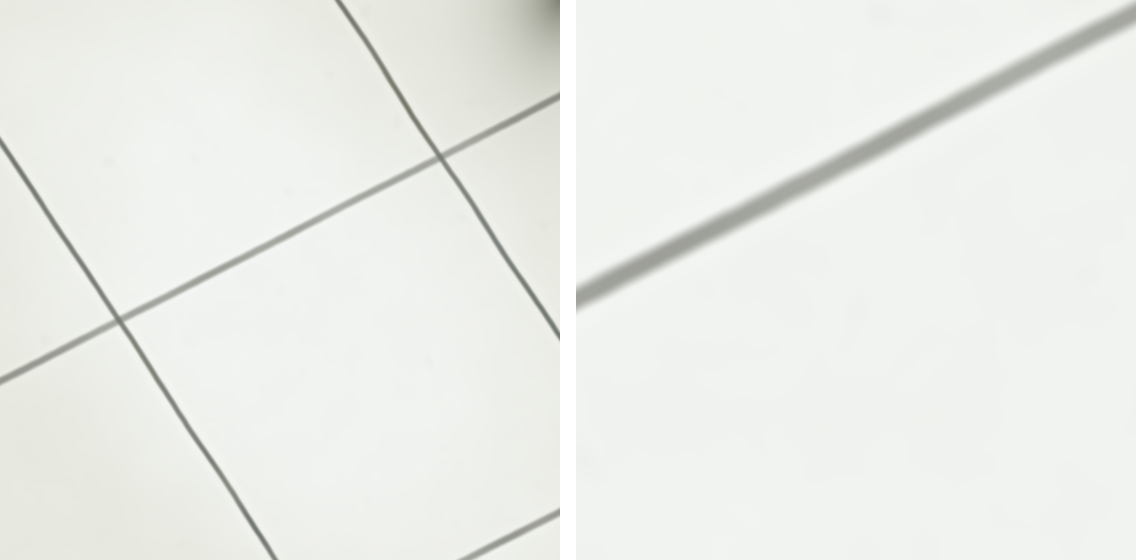
Left, the full canvas; right, a detail of the centre.
Write a WebGL 1 fragment shader that draws this texture.

```glsl
precision highp float;
// Large pale floor tiles seen at a slant, parted by thin soft grey joints.
// A skewed lattice gives each point its tile and joint distances; gradient
// noise bends and wears the joints, and broad gradients light the glaze.

uniform vec2 u_resolution;

// Lattice: one crossing and the two tile edges, in canvas units
const vec2 CROSSING = vec2(0.2122, 0.4271);
const vec2 EDGE_SHALLOW = vec2(0.5755, 0.2930);
const vec2 EDGE_STEEP = vec2(0.3660, -0.5560);

// Joints: inner and outer radius of the soft profile
const vec2 STEEP_PROFILE = vec2(0.0008, 0.0072);
const vec2 SHALLOW_PROFILE = vec2(0.0015, 0.0098);
const float STEEP_BEND = 0.0045;
const float SHALLOW_BEND = 0.0015;
const float JOINT_JITTER = 0.0007;
const float HALO_WIDTH = 0.013;
const float HALO_GAIN = 0.012;
const vec3 STEEP_COLOR = vec3(0.44, 0.46, 0.43);
const vec3 SHALLOW_COLOR = vec3(0.61, 0.62, 0.59);
const vec3 OLIVE_TINT = vec3(0.035, 0.02, -0.035);

// Glaze and light
const vec3 GLAZE_BRIGHT = vec3(0.945, 0.953, 0.941);
const vec3 GLAZE_WARM = vec3(0.908, 0.912, 0.878);
const vec2 LIGHT_CENTER = vec2(0.52, 0.45);
const vec2 LIGHT_AXIS = vec2(0.62, -0.78);
const vec2 LIGHT_SQUEEZE = vec2(0.75, 1.25);
const float MOTTLE = 0.007;
const float TILE_VARIATION = 0.006;
const vec3 SHADOW_COLOR = vec3(0.42, 0.43, 0.37);
const float SHADOW_REACH = 0.075;

vec2 hash2(vec2 p) {
  vec3 q = fract(p.xyx * vec3(0.1031, 0.1030, 0.0973));
  q += dot(q, q.yzx + 33.33);
  return fract((q.xx + q.yz) * q.zy);
}

float cornerSlope(vec2 cell, vec2 corner, vec2 f) {
  return dot(hash2(cell + corner) * 2.0 - 1.0, f - corner);
}

float gradientNoise(vec2 p) {
  vec2 cell = floor(p), f = fract(p);
  vec2 w = f * f * f * (f * (f * 6.0 - 15.0) + 10.0);
  float low = mix(cornerSlope(cell, vec2(0.0), f),
                  cornerSlope(cell, vec2(1.0, 0.0), f), w.x);
  float high = mix(cornerSlope(cell, vec2(0.0, 1.0), f),
                   cornerSlope(cell, vec2(1.0), f), w.x);
  return mix(low, high, w.y);
}

float cross2(vec2 a, vec2 b) {
  return a.x * b.y - a.y * b.x;
}

// Opacity of a joint at distance d, kept at least a pixel soft
float joint(float d, vec2 profile, float pixel) {
  return 1.0 - smoothstep(profile.x, profile.y + 0.5 * pixel, d);
}

// Faint bright rim beside a joint
float halo(float d) {
  float x = (d - HALO_WIDTH) / (0.4 * HALO_WIDTH);
  return exp(-x * x);
}

vec3 glaze(vec2 p, vec2 tile) {
  vec2 q = p - LIGHT_CENTER;
  vec2 lit = vec2(dot(q, LIGHT_AXIS), cross2(LIGHT_AXIS, q)) * LIGHT_SQUEEZE;
  float cloud = gradientNoise(p * 4.0 + 7.0);
  float warmth = smoothstep(0.22, 0.66, length(lit) + 0.08 * cloud);
  vec3 color = mix(GLAZE_BRIGHT, GLAZE_WARM, warmth);
  float grain = gradientNoise(p * 13.0) + 0.5 * gradientNoise(p * 47.0);
  color += MOTTLE * grain * vec3(1.0, 0.9, 1.2);
  color += TILE_VARIATION * (hash2(tile + 20.0).x - 0.5);
  // Sparse faint smudges
  float smudge = smoothstep(0.36, 0.6, gradientNoise(p * 19.0 + 31.0));
  return color - 0.018 * smudge;
}

void main() {
  float pixel = 1.0 / u_resolution.y;
  vec2 p = gl_FragCoord.xy * pixel;

  // Lattice coordinates: x steps across steep joints, y across shallow ones
  vec2 q = p - CROSSING;
  float area = cross2(EDGE_SHALLOW, EDGE_STEEP);
  vec2 uv = vec2(cross2(q, EDGE_STEEP), cross2(EDGE_SHALLOW, q)) / area;
  vec2 spacing = abs(area) / vec2(length(EDGE_STEEP), length(EDGE_SHALLOW));
  vec2 nearest = floor(uv + 0.5);

  // Distances to the bent joints
  vec2 bend = vec2(gradientNoise(vec2(uv.y * 4.5, nearest.x * 5.3 + 0.4)) * STEEP_BEND,
                   gradientNoise(vec2(uv.x * 5.0, nearest.y * 3.7 + 9.4)) * SHALLOW_BEND);
  bend += JOINT_JITTER * vec2(gradientNoise(p * 45.0), gradientNoise(p * 60.0 + 5.0));
  vec2 d = abs((uv - nearest) * spacing + bend);

  vec3 color = glaze(p, floor(uv));
  color += HALO_GAIN * max(halo(d.x), 0.6 * halo(d.y));

  // Grout, worn and tinted along its length
  float wear = 0.9 + 0.2 * gradientNoise(p * 9.0 + 3.0);
  float tint = gradientNoise(p * 6.0 + 13.0) + 0.5 * smoothstep(0.6, 1.0, p.y);
  float darkEnds = smoothstep(0.22, 0.5, abs(p.x - 0.5));
  vec3 shallow = SHALLOW_COLOR - 0.07 * darkEnds;
  color = mix(color, shallow, joint(d.y, SHALLOW_PROFILE, pixel) * wear);
  color = mix(color, STEEP_COLOR + OLIVE_TINT * tint, joint(d.x, STEEP_PROFILE, pixel) * wear);

  // Shadow in the upper right corner
  float cornerDistance = length((vec2(u_resolution.x * pixel, 1.0) - p) * vec2(1.0, 0.8));
  color = mix(color, SHADOW_COLOR, 0.85 * exp(-cornerDistance / SHADOW_REACH));

  gl_FragColor = vec4(color, 1.0);
}
```
